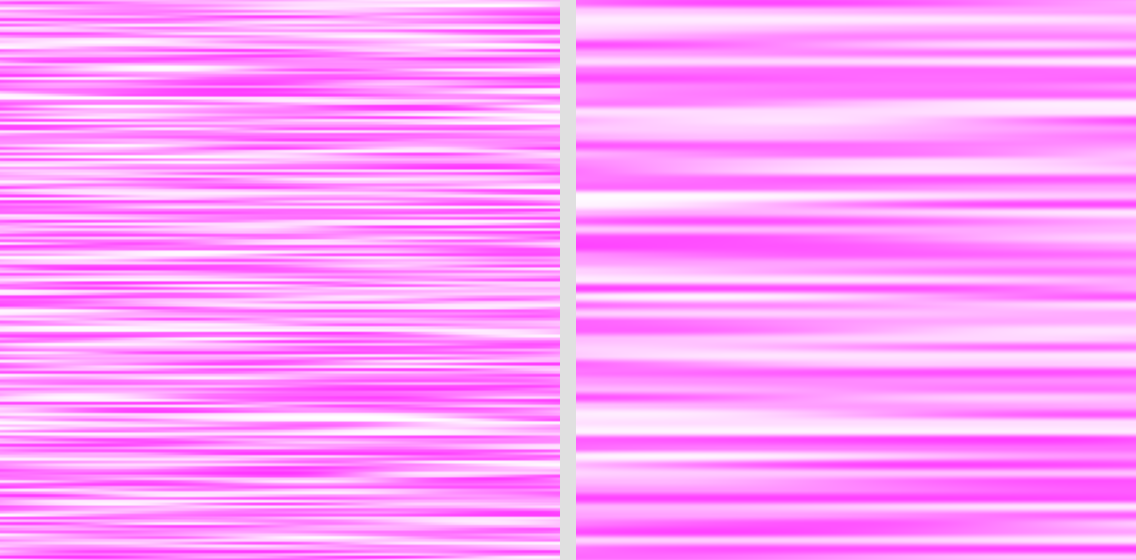
Left, the full canvas; right, a detail of the centre.
Write a Shadertoy shader that draws this background.

```glsl
const vec3 DEEP_COLOR = vec3(1.0, 0.2, 1.0);
const vec3 PALE_COLOR = vec3(1.0, 1.0, 1.0);
const vec2 FINE_CELLS = vec2(3.6, 200.0);   // streak cells across the canvas
const vec2 BROAD_CELLS = vec2(3.0, 75.0);
const float BROAD_SHARE = 0.25;
const float TONE_LOW = 0.0;
const float TONE_HIGH = 1.0;

// Integer hash of a lattice point, 0 to 1
float hash(ivec2 cell, uint seed) {
    uint h = uint(cell.x) * 0x9E3779B1u ^ uint(cell.y) * 0x85EBCA77u ^ seed * 0xC2B2AE3Du;
    h = (h ^ (h >> 16)) * 0x7FEB352Du;
    h = (h ^ (h >> 15)) * 0x846CA68Bu;
    h ^= h >> 16;
    return float(h >> 8) / 16777216.0;
}

// One row of smooth noise, shifted by its own random phase
float rowNoise(float x, int row, uint seed) {
    x += hash(ivec2(-7, row), seed + 1u);
    int column = int(floor(x));
    float left = hash(ivec2(column, row), seed);
    float right = hash(ivec2(column + 1, row), seed);
    return mix(left, right, smoothstep(0.0, 1.0, fract(x)));
}

// Blend neighbouring rows into long tapering streaks
float streakNoise(vec2 p, uint seed) {
    int row = int(floor(p.y));
    float below = rowNoise(p.x, row, seed);
    float above = rowNoise(p.x, row + 1, seed);
    return mix(below, above, smoothstep(0.0, 1.0, fract(p.y)));
}

void mainImage(out vec4 fragColor, in vec2 fragCoord) {
    vec2 uv = fragCoord / iResolution.xy;

    // Thin streaks gathered into slightly wider bands
    float fine = streakNoise(uv * FINE_CELLS, 11u);
    float broad = streakNoise(uv * BROAD_CELLS, 47u);
    float tone = smoothstep(TONE_LOW, TONE_HIGH, mix(fine, broad, BROAD_SHARE));

    fragColor = vec4(mix(DEEP_COLOR, PALE_COLOR, tone), 1.0);
}
```
